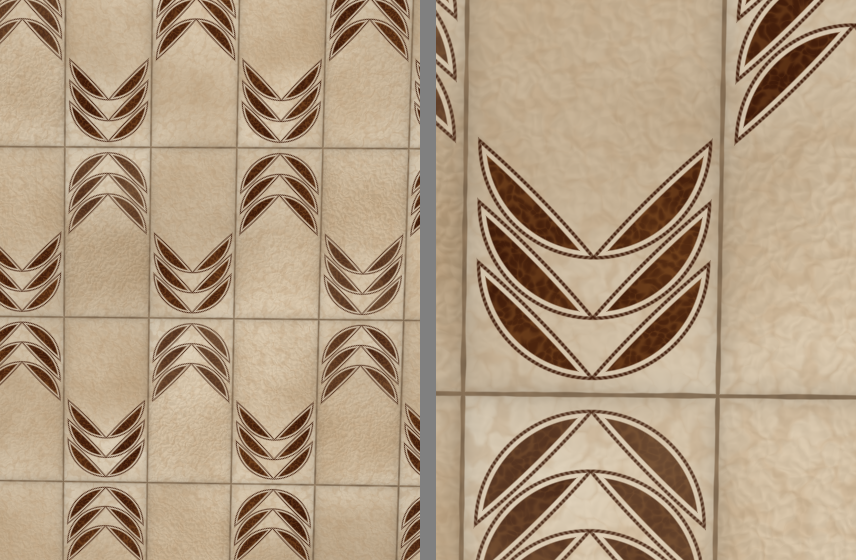
Left: the whole. Right: its middle third, enlarged.
Write a Shadertoy shader that draws this pattern.

```glsl
// Layout, in canvas widths, measured from the top left
const vec2  GRID_ORIGIN = vec2(0.1559, 0.349);
const vec2  TILE_PITCH  = vec2(0.2071, 0.4045);
const float NARROWING   = 0.0065;   // tiles shrink slightly down the wall
const float ROW_SQUEEZE = 0.0181;

// Tile and motif, in tile widths
const float TILE_HEIGHT  = 1.98;
const float GROUT_HALF   = 0.009;
const float LEAF_RADIUS  = 0.45;
const float LEAF_BOW     = 0.013;
const float LEAF_SPACING = 0.236;
const float MOTIF_TOP    = 0.065;
const float LINE_HALF    = 0.0065;
const float LEAF_INSET   = 0.024;

const vec3 CREAM   = vec3(0.87, 0.815, 0.725);
const vec3 SAND    = vec3(0.735, 0.635, 0.505);
const vec3 BLUSH   = vec3(0.74, 0.62, 0.48);
const vec3 GROUT   = vec3(0.49, 0.40, 0.30);
const vec3 OUTLINE = vec3(0.27, 0.13, 0.06);
const vec3 UMBER   = vec3(0.24, 0.10, 0.035);
const vec3 RUST    = vec3(0.43, 0.25, 0.11);
const vec3 FADED   = vec3(0.50, 0.40, 0.31);

vec2 hash2(vec2 p) {
    vec3 q = fract(p.xyx * vec3(0.1031, 0.1030, 0.0973));
    q += dot(q, q.yzx + 33.33);
    return fract((q.xx + q.yz) * q.zy);
}

// Distance to the nearest scattered point
float cellular(vec2 p) {
    vec2 cell = floor(p), f = fract(p);
    float nearest = 2.0;
    for (int j = -1; j <= 1; j++)
        for (int i = -1; i <= 1; i++) {
            vec2 o = vec2(i, j);
            nearest = min(nearest, length(o + hash2(cell + o) - f));
        }
    return nearest;
}

// Layered sines, roughly -1 to 1
float waves(vec2 p) {
    float sum = 0.0, amp = 0.55;
    for (int i = 0; i < 4; i++) {
        sum += amp * sin(p.x + 1.3 * sin(p.y)) * sin(p.y + 0.7);
        p = mat2(1.3, 1.1, -1.1, 1.3) * p + 2.1;
        amp *= 0.6;
    }
    return sum;
}

// Quarter-circle leaf from the apex, closed by a gently bowed inner edge
float leafDistance(vec2 p) {
    float chord = LEAF_RADIUS * sqrt(2.0);
    float innerRadius = chord * chord / (8.0 * LEAF_BOW) + 0.5 * LEAF_BOW;
    vec2 innerCenter = vec2(0.5 * LEAF_RADIUS)
                     + vec2(1.0, -1.0) * (innerRadius - LEAF_BOW) / sqrt(2.0);
    float outer = length(p - vec2(0.0, LEAF_RADIUS)) - LEAF_RADIUS;
    return max(outer, length(p - innerCenter) - innerRadius);
}

void mainImage(out vec4 fragColor, in vec2 fragCoord) {
    vec2 wall = vec2(fragCoord.x, iResolution.y - fragCoord.y) / iResolution.x;

    // Slightly tilted tile grid
    float pitch = TILE_PITCH.x - NARROWING * wall.y;
    float row = (wall.y - wall.x * (0.0012 + 0.011 * wall.y) - GRID_ORIGIN.y) / TILE_PITCH.y;
    row *= 1.0 + ROW_SQUEEZE * (row - 1.0);
    vec2 grid = vec2((wall.x - GRID_ORIGIN.x + 0.0043 * wall.y) / pitch, row);
    vec2 tile = floor(grid);
    vec2 local = fract(grid) * vec2(1.0, TILE_HEIGHT);
    float px = 1.0 / (iResolution.x * pitch);
    vec2 seed = hash2(tile + 17.0);
    vec2 edge = min(local, vec2(1.0, TILE_HEIGHT) - local);
    float edgeDist = min(edge.x, edge.y);

    // Alternate tiles are turned upside down
    if (mod(tile.x + tile.y, 2.0) > 0.5) local.y = TILE_HEIGHT - local.y;
    vec2 grain = local + 13.0 * seed + 5.0 * tile;

    // Glazed ground: pale round the motif, sandier on the plain half
    float cloud = waves(grain * 3.5);
    float plain = smoothstep(0.3, 1.2, local.y) * (1.0 - 0.5 * smoothstep(1.4, 1.98, local.y));
    float sandy = 0.25 + plain * (0.25 + 0.4 * seed.x) + 0.22 * cloud
                + 0.2 * waves(wall * 7.0 + 1.0);
    vec3 color = mix(CREAM, SAND, clamp(sandy, 0.0, 1.15));

    // Mottling and an uneven, lumpy surface
    vec2 warped = grain + 0.03 * vec2(waves(grain * 17.0), waves(grain.yx * 19.0));
    float blotch = smoothstep(0.35, 0.75, cellular(warped * 13.0));
    color = mix(color, BLUSH, 0.32 * blotch);
    float lump = cellular(warped * 24.0) - cellular(warped * 24.0 + vec2(0.25, 0.35));
    color += lump * (0.025 + 0.06 * seed.y * plain);
    color *= 0.985 + 0.05 * waves(wall * 4.0 + 4.0);
    color *= 1.0 - 0.12 * exp(-edgeDist * 22.0);

    // Three stacked pairs of leaves
    vec2 motif = vec2(abs(local.x - 0.505), local.y - MOTIF_TOP);
    float speckle = smoothstep(0.2, 0.8, cellular(warped * 32.0));
    vec3 leafColor = mix(UMBER, RUST, clamp(0.2 + 0.55 * speckle + 0.35 * cloud, 0.0, 1.0));
    float fade = 0.55 * smoothstep(0.72, 0.95, seed.y) * (0.7 + 0.3 * cloud);
    for (int i = 0; i < 3; i++) {
        vec2 p = motif - vec2(0.0, LEAF_SPACING * float(i));
        float d = leafDistance(p);
        float fill = 1.0 - smoothstep(-px, px, d + LEAF_INSET);
        float line = 1.0 - smoothstep(-px, px, abs(d) - LINE_HALF);
        float dots = 0.82 + 0.18 * sin(260.0 * (p.x + p.y));
        color = mix(color, CREAM, 0.5 * (1.0 - smoothstep(-px, px, d)));
        color = mix(color, mix(leafColor, FADED, fade), fill);
        color = mix(color, mix(OUTLINE, FADED, 0.5 * fade), line * dots);
    }

    // Grout with a worn edge
    float groutHalf = GROUT_HALF + 0.003 * waves(wall * 60.0);
    float grout = 1.0 - smoothstep(-px, px, edgeDist - groutHalf);
    color = mix(color, GROUT * (1.0 + 0.15 * waves(wall * 90.0)), grout * 0.9);

    fragColor = vec4(clamp(color, 0.0, 1.0), 1.0);
}
```
